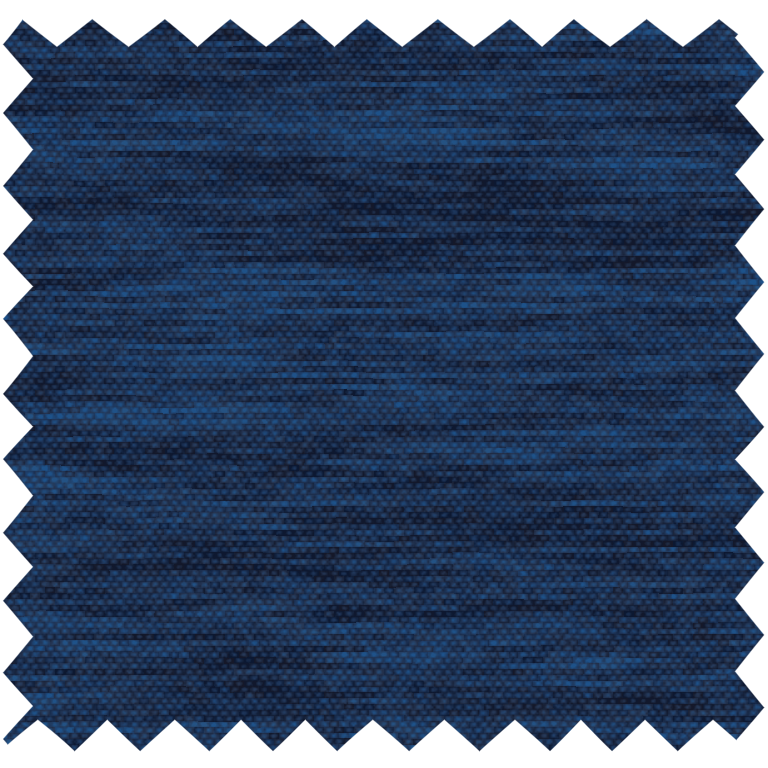
This texture is drawn by a three.js fragment shader. Its source:

```glsl
// A swatch of dark blue woven cloth with pinked (zigzag) edges on white.
// The weave is a checker of soft thread floats, row by row; streaks, per-float
// variation and fine grain set a brightness that runs through a colour ramp.
varying vec2 vUv;

const vec3 PAPER = vec3(1.0);
const vec3 DARK_THREAD = vec3(0.09, 0.14, 0.24);
const vec3 MID_THREAD = vec3(0.13, 0.21, 0.34);
const vec3 LIGHT_THREAD = vec3(0.13, 0.27, 0.44);
const vec3 TINT = vec3(0.035, 0.0, -0.035);

const float FLOATS = 77.0;        // thread floats across the canvas
const float ROWS = 132.0;         // thread rows up the canvas
const float WEAVE_GAIN = 2.3;
const float STREAK_GAIN = 2.4;
const float PATCH_GAIN = 1.5;
const float FLOAT_GAIN = 1.2;
const float GRAIN_GAIN = 1.1;
const float GRAIN_SCALE = 380.0;
const float TOOTH_JITTER = 0.16;
const float EDGE_SOFTNESS = 0.0014;
const float PI = 3.14159;

float hash(vec2 p) {
  vec3 q = fract(vec3(p.xyx) * 0.1031);
  q += dot(q, q.yzx + 33.33);
  return fract((q.x + q.y) * q.z);
}

float noise(vec2 p) {
  vec2 cell = floor(p);
  vec2 f = fract(p);
  f = f * f * (3.0 - 2.0 * f);
  float low = mix(hash(cell), hash(cell + vec2(1.0, 0.0)), f.x);
  float high = mix(hash(cell + vec2(0.0, 1.0)), hash(cell + vec2(1.0)), f.x);
  return mix(low, high, f.y);
}

// Inset of a zigzag edge: smallest at the tooth tips, one of them at "tip"
float zigzag(float along, float tip, float pitch, float inset, float depth) {
  float u = (along - tip) / pitch;
  u += TOOTH_JITTER * (noise(vec2(u + 40.0, tip * 90.0)) - 0.5);
  return inset + depth * (1.0 - abs(2.0 * fract(u) - 1.0));
}

// Coverage of the cloth: inside all four zigzag edges
float clothMask(vec2 p) {
  float left = p.x - zigzag(p.y, 0.488, 0.0913, 0.004, 0.039);
  float right = 1.0 - p.x - zigzag(p.y, 0.449, 0.0916, 0.005, 0.038);
  float top = 1.0 - p.y - zigzag(p.x, 0.482, 0.0902, 0.025, 0.036);
  float bottom = p.y - zigzag(p.x, 0.534, 0.0885, 0.022, 0.041);
  float inside = min(min(left, right), min(top, bottom));
  return smoothstep(-EDGE_SOFTNESS, EDGE_SOFTNESS, inside);
}

// Dark to light ramp; level 0 is average and 1 is one deviation above it
vec3 threadColor(float level) {
  float s = clamp(level, -2.0, 2.5);
  vec3 shade = mix(DARK_THREAD, MID_THREAD, (s + 1.14) / 1.37);
  vec3 shine = mix(MID_THREAD, LIGHT_THREAD, (s - 0.23) / 1.22);
  return s < 0.23 ? shade : shine;
}

vec3 cloth(vec2 p) {
  // Slight wander of the threads
  vec2 q = p + 0.0016 * (vec2(noise(p * 22.0), noise(p * 18.0 + 50.0)) - 0.5);
  float row = floor(q.y * ROWS);
  float along = q.x * FLOATS + 0.5 * mod(row, 2.0);
  vec2 cell = vec2(floor(along + 0.5), row);

  // Rounded floats, alternating between neighbouring rows
  float profile = sin(PI * fract(q.y * ROWS));
  float weave = 0.5 * cos(2.0 * PI * along) * profile + 0.5 * (profile - 0.64);

  // Uneven yarn: long streaks, broad patches, single floats, fine fibre grain
  float streak = noise(vec2(q.x * 9.0 + 31.0 * hash(vec2(row, 7.0)), row + 0.0)) - 0.5;
  float patchiness = noise(vec2(q.x * 3.5, q.y * 24.0) + 11.0) - 0.5;
  float single = hash(cell + 5.0) - 0.5;
  float grain = noise(p * GRAIN_SCALE) - 0.5;

  float level = WEAVE_GAIN * weave + STREAK_GAIN * streak + PATCH_GAIN * patchiness
    + FLOAT_GAIN * single + GRAIN_GAIN * grain;
  return threadColor(level) + TINT * (hash(cell + 71.0) - 0.5);
}

void main() {
  vec3 color = mix(PAPER, cloth(vUv), clothMask(vUv));
  gl_FragColor = vec4(color, 1.0);
}
```
